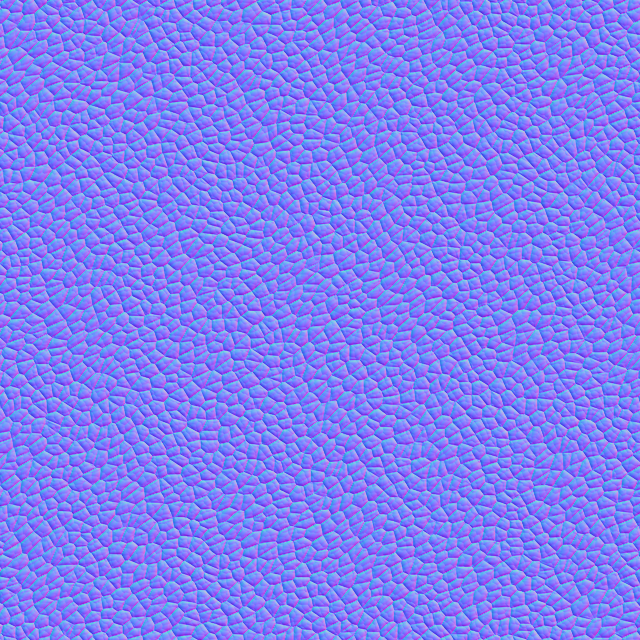
Give the GLSL for this texture map, as a WebGL 2 fragment shader.

```glsl
#version 300 es
precision highp float;
// Tangent-space normal map of fine leather: slanted pebbles split by sharp creases.

#define CELLS 53.0          // pebbles across the canvas
#define GRAIN_ANGLE 0.55    // direction of the long axis, radians
#define STRETCH 1.3         // pebble length over width
#define JITTER 0.86         // irregularity of the pebbles
#define CREASE_DEPTH 0.125
#define CREASE_SHARPNESS 4.6
#define DOME 0.13           // roundness of each pebble
#define LUMP_SCALE 2.3      // small lumps per pebble
#define LUMP_HEIGHT 0.085
#define WARP 0.006          // bending of the grain direction
#define SAMPLE_STEP 0.0011  // half width of the slope filter

vec2 hash2(vec2 p) {
    vec2 k = vec2(dot(p, vec2(127.1, 311.7)), dot(p, vec2(269.5, 183.3)));
    return fract(sin(k) * 43758.55);
}

// Distances to the nearest and second nearest cell centre.
vec2 cellular(vec2 p) {
    vec2 cell = floor(p);
    vec2 local = p - cell;
    vec2 nearest = vec2(8.0);
    for (int y = -1; y <= 1; y++) {
        for (int x = -1; x <= 1; x++) {
            vec2 offset = vec2(x, y);
            vec2 centre = offset + 0.5 + JITTER * (hash2(cell + offset) - 0.5);
            vec2 delta = centre - local;
            float d = dot(delta, delta);
            nearest = vec2(min(nearest.x, d), min(nearest.y, max(nearest.x, d)));
        }
    }
    return sqrt(nearest);
}

// Bends, turns and stretches the canvas into pebble space.
vec2 grainSpace(vec2 uv) {
    vec2 bend = sin(uv.yx * vec2(17.0, 13.0) + vec2(0.4, 2.1))
              + 0.6 * sin(uv.yx * vec2(31.0, 37.0) + uv * 9.0);
    uv += WARP * bend;
    float c = cos(GRAIN_ANGLE), s = sin(GRAIN_ANGLE);
    vec2 turned = vec2(c * uv.x + s * uv.y, c * uv.y - s * uv.x);
    return CELLS * turned * vec2(inversesqrt(STRETCH), sqrt(STRETCH));
}

// Surface height, in units of one pebble.
float leatherHeight(vec2 uv) {
    vec2 p = grainSpace(uv);
    vec2 pebble = cellular(p);
    float lump = cellular(p * LUMP_SCALE + 19.3).x;
    float crease = exp(-CREASE_SHARPNESS * (pebble.y - pebble.x));
    return -CREASE_DEPTH * crease
           - DOME * pebble.x * pebble.x
           - LUMP_HEIGHT * lump * lump;
}

out vec4 fragColor;
uniform vec2 u_resolution;

void main() {
    vec2 uv = gl_FragCoord.xy / u_resolution.y;

    // Central differences also smooth the creases.
    vec2 h = vec2(SAMPLE_STEP, 0.0);
    vec2 slope = vec2(leatherHeight(uv + h.xy) - leatherHeight(uv - h.xy),
                      leatherHeight(uv + h.yx) - leatherHeight(uv - h.yx));
    slope /= 2.0 * SAMPLE_STEP * CELLS;

    // Pack the unit normal into a colour.
    vec3 normal = normalize(vec3(-slope, 1.0));
    fragColor = vec4(0.5 + 0.5 * normal, 1.0);
}
```
